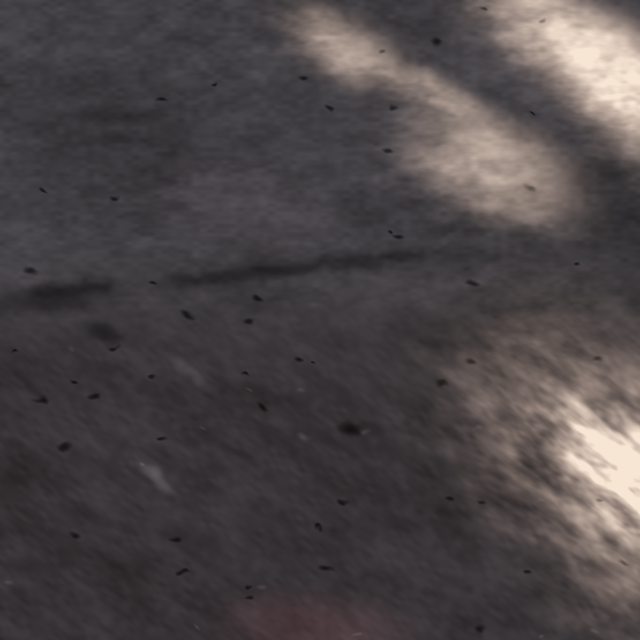
A WebGL 2 fragment shader for this texture:

```glsl
#version 300 es
precision highp float;
// Dusty grey ground in shade, with warm patches of dappled sunlight.

uniform vec2 u_resolution;
out vec4 fragColor;

float hash(vec2 p) {
  vec3 q = fract(p.xyx * vec3(0.1031, 0.1030, 0.0973));
  q += dot(q, q.yzx + 33.33);
  return fract((q.x + q.y) * q.z);
}

float noise(vec2 p) {
  vec2 i = floor(p), f = fract(p);
  f = f * f * (3.0 - 2.0 * f);
  return mix(mix(hash(i), hash(i + vec2(1, 0)), f.x),
             mix(hash(i + vec2(0, 1)), hash(i + vec2(1, 1)), f.x), f.y);
}

float fbm(vec2 p) {
  float sum = 0.0, amp = 0.5;
  for (int i = 0; i < 4; i++) {
    sum += amp * noise(p);
    p = mat2(1.7, 0.5, -0.5, 1.7) * p + 17.3;
    amp *= 0.55;
  }
  return sum;
}

vec2 turn(vec2 p, float a) {
  float c = cos(a), s = sin(a);
  return vec2(c * p.x + s * p.y, c * p.y - s * p.x);
}

// Soft tilted ellipse: 1 at the centre, fading past the radius
float glow(vec2 p, vec2 centre, vec2 radius, float tilt) {
  vec2 q = turn(p - centre, tilt) / radius;
  float d = dot(q, q);
  return exp(-d * (0.55 + 0.45 * d));
}

// Scattered specks, one per occupied cell
float specks(vec2 p, vec2 grid, float density, float seed) {
  vec2 g = p * grid, cell = floor(g);
  float size = hash(cell + seed);
  vec2 spot = 0.3 + 0.4 * vec2(hash(cell + seed + 5.1), hash(cell + seed + 9.7));
  vec2 d = turn((fract(g) - spot) / grid, -0.3) / vec2(0.013, 0.007);
  float present = step(1.0 - density, hash(cell + seed + 21.0));
  return present * (1.0 - smoothstep(0.1, 0.5 + 0.7 * size, length(d)));
}

void main() {
  vec2 p = gl_FragCoord.xy / u_resolution;

  // Grain: level far away, slanting and coarser near the viewer
  float near = 1.0 - smoothstep(0.35, 0.65, p.y);
  vec2 slant = turn(p, -0.6);
  float coarse = mix(fbm(p * vec2(22, 50)), fbm(slant * vec2(17, 42)), near) - 0.46;
  float fine = mix(noise(p * vec2(85, 150)), noise(slant * vec2(75, 140)), near) - 0.5;
  float broad = fbm(p * vec2(5, 9) + 3.0) - 0.46;
  vec2 w = p + 0.028 * vec2(coarse, fbm(p * 24.0 + 40.0) - 0.46);

  // Shaded ground
  vec3 ground = mix(vec3(0.25, 0.24, 0.255), vec3(0.205, 0.19, 0.2), near);
  ground *= 1.0 + 0.35 * broad + 0.42 * coarse + 0.17 * fine;
  ground *= 1.0 - 0.2 * glow(w, vec2(0.78, 0.48), vec2(0.2, 0.07), 0.15);
  ground *= 1.0 - 0.2 * glow(w, vec2(0.96, 0.69), vec2(0.09, 0.06), -0.5);
  ground *= 1.0 - 0.15 * glow(w, vec2(0.18, 0.82), vec2(0.28, 0.1), 0.0);

  // Broken crease running across the middle
  float crease = w.y - 0.535 - 0.1 * w.x;
  float broken = smoothstep(0.3, 0.6, noise(p * vec2(9, 4) + 8.0));
  ground *= 1.0 - 0.35 * broken * exp(-pow(crease / 0.011, 2.0)) * smoothstep(0.75, 0.6, p.x);
  ground *= 1.0 - 0.3 * glow(w, vec2(0.08, 0.53), vec2(0.12, 0.017), 0.1);

  // Pits and pale chips
  float pits = max(specks(w, vec2(9, 15), 0.22, 3.0), specks(w, vec2(14, 21), 0.12, 60.0));
  pits = max(pits, glow(w, vec2(0.55, 0.333), vec2(0.015, 0.012), 0.0));
  pits = max(pits, 0.7 * glow(w, vec2(0.165, 0.48), vec2(0.03, 0.012), -0.3));
  ground *= 1.0 - 0.58 * pits;
  float chips = 0.5 * near * specks(w + 0.013, vec2(11, 16), 0.2, 90.0);
  chips += 0.9 * glow(w, vec2(0.243, 0.252), vec2(0.034, 0.011), -0.75);
  chips += 0.5 * glow(w, vec2(0.3, 0.415), vec2(0.035, 0.009), -0.7);
  ground += 0.13 * chips;

  // Sunlight: upper patches, then the rough lower bank
  float upper = 0.56 * glow(w, vec2(0.54, 0.93), vec2(0.095, 0.045), -0.5);
  upper += 0.4 * glow(w, vec2(0.68, 0.862), vec2(0.085, 0.022), -0.4);
  upper += 0.58 * glow(w, vec2(0.775, 0.735), vec2(0.135, 0.068), -0.38);
  upper += 0.16 * glow(w, vec2(0.74, 0.81), vec2(0.12, 0.035), -0.4);
  upper += 0.92 * glow(w, vec2(0.935, 0.91), vec2(0.2, 0.07), -0.56);
  upper += 0.35 * glow(w, vec2(1.0, 0.8), vec2(0.1, 0.06), -0.6);
  float lower = 0.4 * glow(w, vec2(0.97, 0.29), vec2(0.27, 0.17), -0.65);
  lower += 0.48 * glow(w, vec2(0.98, 0.265), vec2(0.16, 0.065), -0.7);
  lower += 0.16 * glow(w, vec2(1.0, 0.1), vec2(0.12, 0.13), 0.0);
  float light = upper * (1.0 + 0.6 * coarse + 0.12 * fine)
              + lower * (1.0 + 1.9 * coarse + 0.25 * fine);
  light = clamp(light * (1.0 - 0.3 * pits), 0.0, 1.0);
  vec3 color = mix(ground, vec3(0.97, 0.9, 0.83), light);
  color -= light * (1.0 - light) * vec3(0.0, 0.09, 0.11);

  // Faint stray light on the shaded side
  color += vec3(0.045, 0.035, 0.04) * glow(w, vec2(0.38, 0.68), vec2(0.13, 0.05), -0.2);
  color += vec3(0.09, 0.04, 0.045) * glow(w, vec2(0.49, 0.02), vec2(0.14, 0.05), -0.1);
  color += vec3(0.03, 0.027, 0.03) * glow(w, vec2(0.65, 0.13), vec2(0.09, 0.035), -0.5);

  fragColor = vec4(clamp(color, 0.0, 1.0), 1.0);
}
```
